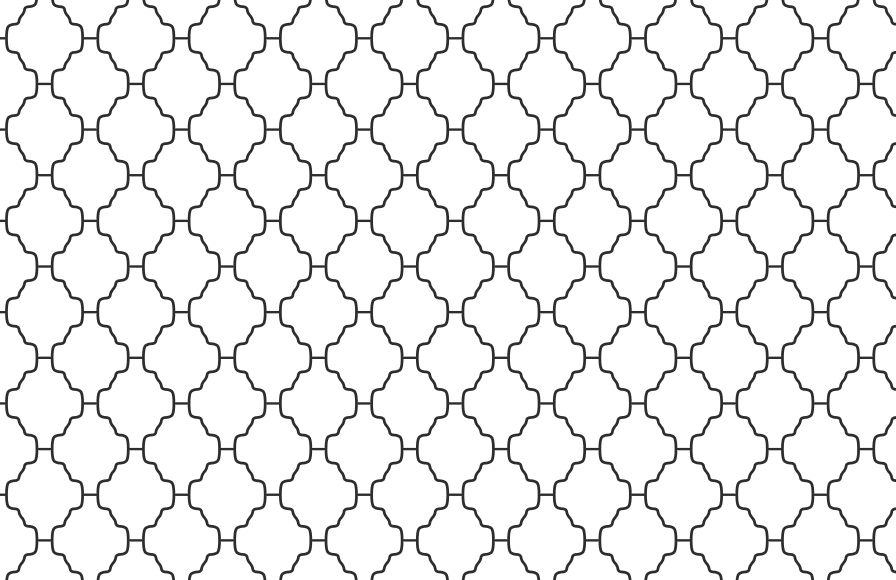
A WebGL 2 fragment shader for this pattern:

```glsl
#version 300 es
precision highp float;
// Quatrefoil lattice: dark scalloped outlines on white, joined by short bars.
// Mirror folds reduce the plane to half of one wall, which is drawn as a
// quadratic B-spline; the line is shaded by its distance.

uniform vec2 u_resolution;
out vec4 fragColor;

const float REPEATS_ACROSS = 9.815;          // tile periods per canvas width
const vec2  ORIGIN = vec2(0.488, 0.434);     // first bar centre, in periods
const float WALL_WIDTH = 0.030;              // line widths, in periods
const float BAR_WIDTH = 0.026;
const float BAR_HALF_LENGTH = 0.083;
const vec3  PAPER = vec3(1.0);
const vec3  INK = vec3(0.175);
const int   STEPS = 5;                       // chords per spline piece

// Control points of half a wall, from the bar end to the wall's midpoint.
const int PIECES = 4;
const vec2 WALL[6] = vec2[6](
    vec2(-0.167, -0.364), vec2(-0.167, -0.136), vec2(-0.119, -0.098),
    vec2(-0.034, -0.094), vec2(-0.026, -0.030), vec2( 0.026,  0.030));

float segmentDistance(vec2 p, vec2 a, vec2 b) {
    vec2 ab = b - a;
    float t = clamp(dot(p - a, ab) / dot(ab, ab), 0.0, 1.0);
    return length(p - a - ab * t);
}

// Point on one uniform quadratic B-spline piece.
vec2 splinePoint(vec2 a, vec2 b, vec2 c, float t) {
    return mix(mix(0.5 * (a + b), b, t), mix(b, 0.5 * (b + c), t), t);
}

float wallDistance(vec2 p) {
    float d = 1.0;
    for (int i = 0; i < PIECES; i++) {
        vec2 previous = 0.5 * (WALL[i] + WALL[i + 1]);
        for (int s = 1; s <= STEPS; s++) {
            float t = float(s) / float(STEPS);
            vec2 next = splinePoint(WALL[i], WALL[i + 1], WALL[i + 2], t);
            d = min(d, segmentDistance(p, previous, next));
            previous = next;
        }
    }
    return d;
}

void main() {
    float pixel = REPEATS_ACROSS / u_resolution.x;
    vec2 p = gl_FragCoord.xy * pixel - ORIGIN;

    // Mirror into a quarter tile, then turn about the wall's midpoint.
    vec2 q = abs(p - round(p)) - 0.25;
    if (q.x + q.y > 0.0) q = -q;

    float wall = wallDistance(q) - 0.5 * WALL_WIDTH;
    vec2 barStart = vec2(-0.25);
    vec2 barEnd = barStart + vec2(BAR_HALF_LENGTH, 0.0);
    float bar = segmentDistance(q, barStart, barEnd) - 0.5 * BAR_WIDTH;

    // Antialias over one pixel.
    float coverage = clamp(0.5 - min(wall, bar) / pixel, 0.0, 1.0);
    fragColor = vec4(mix(PAPER, INK, coverage), 1.0);
}
```
